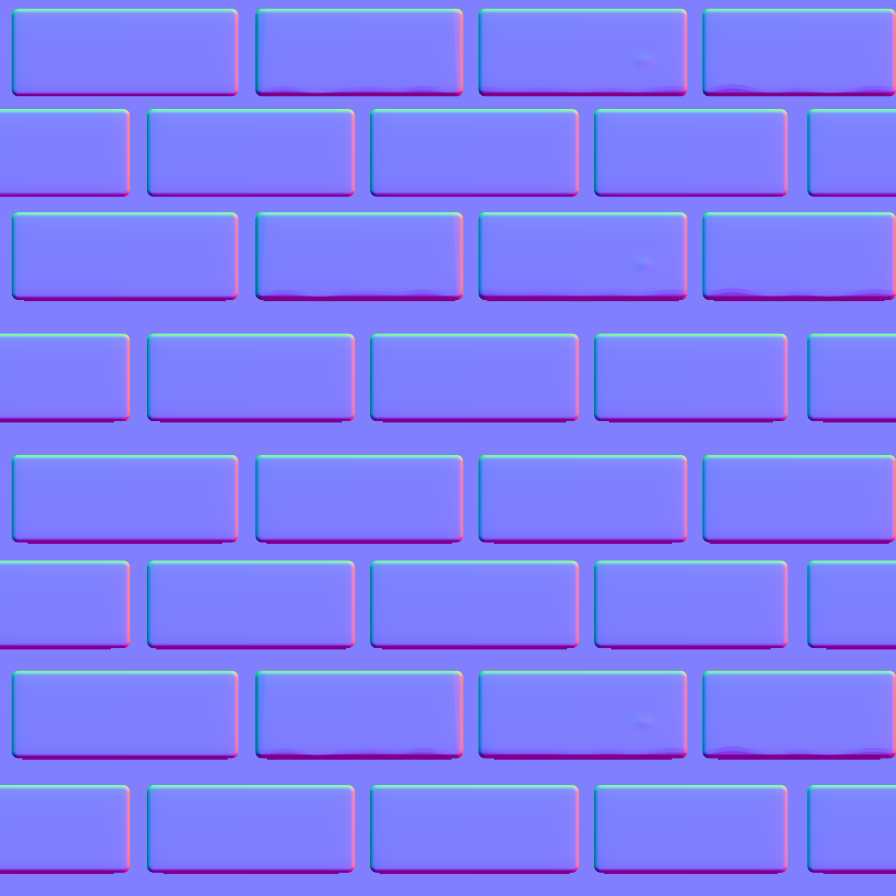
A WebGL 2 fragment shader for this texture map:

```glsl
#version 300 es
precision highp float;
// Tangent-space normal map of a running-bond brick wall with bevelled, partly worn bricks.

uniform vec2 u_resolution;
out vec4 fragColor;

const float BRICK_HALF_HEIGHT = 0.0488;
const float CORNER_RADIUS = 0.0075;
const float BEVEL_WIDTH = 0.0058;

// Row centres from the top, and left/right ends of the bricks in each kind of row
const float ROW_CENTRES[8] = float[8](0.0586, 0.1706, 0.2858, 0.4212, 0.5566, 0.6745, 0.7975, 0.9251);
const vec2 EVEN_SPANS[4] = vec2[4](vec2(0.013, 0.266), vec2(0.285, 0.517), vec2(0.534, 0.767), vec2(0.784, 1.0));
const vec2 ODD_SPANS[4] = vec2[4](vec2(-0.099, 0.145), vec2(0.164, 0.396), vec2(0.413, 0.646), vec2(0.663, 0.879));

float hash(float n) {
    return fract(sin(n * 127.1) * 43758.55);
}

// One-dimensional gradient noise, roughly -0.5 to 0.5
float gradientNoise(float x) {
    float cell = floor(x);
    float f = x - cell;
    float a = (hash(cell) * 2.0 - 1.0) * f;
    float b = (hash(cell + 1.0) * 2.0 - 1.0) * (f - 1.0);
    return mix(a, b, f * f * f * (f * (f * 6.0 - 15.0) + 10.0));
}

float roundedBox(vec2 p, vec2 halfSize, float radius) {
    vec2 q = abs(p) - halfSize + radius;
    return length(max(q, 0.0)) + min(max(q.x, q.y), 0.0) - radius;
}

// Steep rounded rim plus a faint slope that fades towards the face
vec2 bevelTilt(vec2 p, vec2 halfSize, float dist) {
    vec2 corner = max(abs(p) - halfSize + CORNER_RADIUS, 0.0);
    vec2 outward = sign(p) * corner / max(length(corner), 1e-5);
    float rim = 1.0 - smoothstep(0.0, BEVEL_WIDTH, -dist);
    float strength = 0.86 + 0.25 * max(-outward.y, 0.0);
    vec2 tail = exp(-max(halfSize - abs(p), 0.0) / 0.008) * sign(p);
    return outward * rim * strength + 0.24 * tail;
}

// Wavy chipping along the lower edge
float chipTilt(float x, float height, float seed) {
    float wave = gradientNoise(x * 19.0 + seed * 7.3);
    float crest = 0.0065 + 0.009 * wave;
    float band = 1.0 - smoothstep(crest - 0.003, crest + 0.001, height);
    float streak = exp(-pow((height - crest - 0.0015) / 0.0016, 2.0));
    return -0.42 * band - 0.22 * streak * smoothstep(-0.25, 0.3, wave);
}

// Slanted scrape down one upright side
float scrapeTilt(float inset, float y) {
    float width = 0.009 + 0.05 * y;
    return 0.17 * (1.0 - smoothstep(width - 0.001, width + 0.001, inset));
}

// Shallow oval hollow
vec2 dentTilt(vec2 p, vec2 size) {
    vec2 q = p / size;
    return 0.2 * q * exp(-dot(q, q));
}

vec2 wearTilt(vec2 p, vec2 halfSize, int column) {
    vec2 tilt = vec2(0.0, chipTilt(p.x, p.y + halfSize.y, float(column)));
    if (column == 1) {
        tilt.x += scrapeTilt(halfSize.x - p.x, p.y);
        tilt.x -= scrapeTilt(halfSize.x + p.x, p.y) * 0.7;
    }
    if (column == 2) {
        tilt += dentTilt(p - vec2(0.068, -0.009), vec2(0.010, 0.006));
    }
    return tilt;
}

// Thin dark ledge just under a brick
float lipMask(vec2 p, vec2 halfSize, float inset, float px) {
    vec2 q = abs(p + vec2(0.0, halfSize.y)) - vec2(halfSize.x - inset, 0.0016);
    return 1.0 - smoothstep(-px, px, max(q.x, q.y));
}

void main() {
    vec2 uv = gl_FragCoord.xy / u_resolution;
    float px = 0.6 / min(u_resolution.x, u_resolution.y);
    vec2 tilt = vec2(0.0);

    for (int row = 0; row < 8; row++) {
        bool evenRow = row % 2 == 0;
        bool wornRow = evenRow && row != 4;
        float y = uv.y - 1.0 + ROW_CENTRES[row];
        for (int column = 0; column < 4; column++) {
            vec2 span = evenRow ? EVEN_SPANS[column] : ODD_SPANS[column];
            vec2 halfSize = vec2(0.5 * (span.y - span.x), BRICK_HALF_HEIGHT);
            vec2 p = vec2(uv.x - 0.5 * (span.x + span.y), y);
            p.x -= round(p.x); // wrap across the sides

            float dist = roundedBox(p, halfSize, CORNER_RADIUS);
            vec2 brick = bevelTilt(p, halfSize, dist);
            if (wornRow && column > 0) brick += wearTilt(p, halfSize, column);
            tilt += brick * (1.0 - smoothstep(-px, px, dist));

            if (row > 1) {
                float inset = 0.008 + 0.014 * hash(float(row * 4 + column));
                tilt.y -= lipMask(p, halfSize, inset, px);
            }
        }
    }

    // Encode the unit normal as a colour
    tilt /= max(1.0, length(tilt));
    vec3 normal = vec3(tilt, sqrt(max(0.0, 1.0 - dot(tilt, tilt))));
    fragColor = vec4(normal * 0.5 + 0.5, 1.0);
}
```
